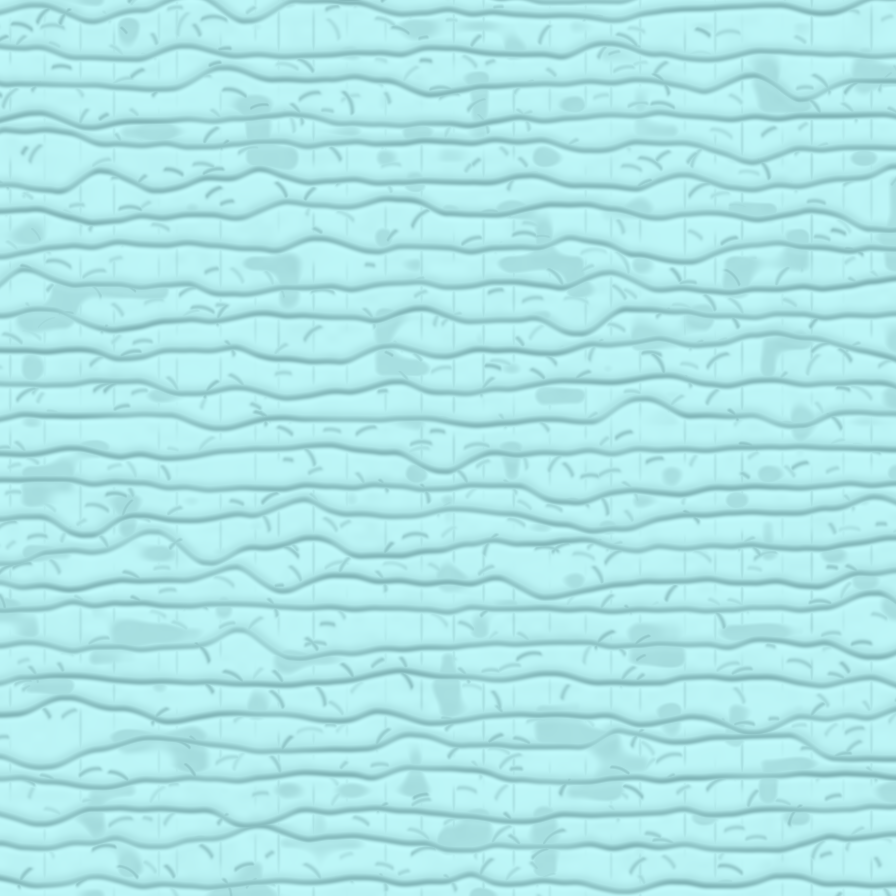
Write a three.js fragment shader that draws this texture.

```glsl
// Pale aqua crepe paper with wavy horizontal creases, faint vertical ribs and small flecks
varying vec2 vUv;

float hash(vec2 p) {
  return fract(sin(dot(p, vec2(127.1, 311.7))) * 43758.5453);
}

float noise(vec2 p) {
  vec2 i = floor(p), f = fract(p);
  f = f * f * (3.0 - 2.0 * f);
  return mix(mix(hash(i), hash(i + vec2(1.0, 0.0)), f.x),
             mix(hash(i + vec2(0.0, 1.0)), hash(i + 1.0), f.x), f.y);
}

// Cubed random heights: mostly flat runs with an occasional strong bump
float bumps(float x, float seed) {
  float i = floor(x), f = fract(x);
  float a = 2.0 * hash(vec2(i, seed)) - 1.0;
  float b = 2.0 * hash(vec2(i + 1.0, seed)) - 1.0;
  return mix(a * a * a, b * b * b, smoothstep(0.05, 0.95, f));
}

// Height of one crease, in rows
float creaseHeight(float x, float row) {
  float shift = hash(vec2(row, 7.3));
  return row + 0.5 + 0.3 * (shift - 0.5)
    + 0.48 * bumps(x * 17.0 + shift * 9.0, row + 31.0)
    + 0.35 * (noise(vec2(x * 6.0, row * 3.7)) - 0.5)
    + 0.16 * (noise(vec2(x * 38.0, row * 5.1)) - 0.5);
}

float creases(vec2 uv) {
  const float ROWS = 27.0;
  float shade = 0.0;
  float base = floor(uv.y * ROWS);
  for (int j = -1; j <= 1; j++) {
    float row = base + float(j);
    float h = creaseHeight(uv.x, row) / ROWS;
    float slope = (creaseHeight(uv.x + 0.002, row) / ROWS - h) / 0.002;
    float d = (uv.y - h) / sqrt(1.0 + slope * slope);
    float t = d / (d > 0.0 ? 0.0050 : 0.0031);
    float strength = mix(0.68, 1.0, noise(vec2(uv.x * 13.0, row * 2.3 + 50.0)));
    strength *= 1.0 - 0.3 * smoothstep(0.1, 0.8, abs(slope));
    shade = max(shade, strength * exp(-t * t));
    // Broad soft shadow above the fold
    float s = (d - 0.004) / 0.0065;
    shade = max(shade, 0.24 * exp(-s * s));
  }
  return shade;
}

// Short slanted wrinkles scattered between the creases
float flecks(vec2 uv) {
  vec2 grid = vec2(34.0, 46.0);
  vec2 base = floor(uv * grid);
  float shade = 0.0;
  for (int y = -1; y <= 1; y++) {
    for (int x = -1; x <= 1; x++) {
      vec2 cell = base + vec2(float(x), float(y));
      vec2 seed = cell + 80.0;
      vec2 center = (cell + vec2(hash(seed), hash(seed + 17.0))) / grid;
      float angle = 2.4 * (hash(seed + 41.0) - 0.5);
      vec2 axis = vec2(cos(angle), sin(angle));
      vec2 p = uv - center;
      float along = dot(p, axis);
      float across = dot(p, vec2(-axis.y, axis.x)) + 18.0 * along * along;
      float halfLength = mix(0.003, 0.013, hash(seed + 63.0));
      float d = length(vec2(max(abs(along) - halfLength, 0.0), across));
      float present = step(0.55, hash(seed + 95.0));
      float strength = mix(0.25, 0.7, hash(seed + 23.0));
      shade = max(shade, present * strength * exp(-d * d / 0.0000085));
    }
  }
  return shade;
}

// Thin broken vertical ribs
float ribs(vec2 uv) {
  float column = floor(uv.x * 27.0);
  float x = (column + 0.2 + 0.6 * hash(vec2(column, 3.7))) / 27.0;
  float d = (uv.x - x) / 0.0018;
  float broken = smoothstep(0.25, 0.65, noise(vec2(column * 4.3, uv.y * 36.0)));
  return 0.32 * broken * exp(-d * d) * mix(0.4, 1.0, hash(vec2(column, 9.1)));
}

void main() {
  vec2 uv = vUv;

  // Flat shaded dents and fine mottling
  float dents = 0.34 * smoothstep(0.70, 0.86, noise(uv * vec2(28.0, 34.0) + 12.0));
  float mottle = 0.10 * noise(uv * vec2(70.0, 90.0)) * noise(uv * 24.0 + 5.0);

  float fold = creases(uv);
  float shade = max(max(fold, flecks(uv)), max(dents, ribs(uv)));
  shade = clamp(shade + mottle * (1.0 - fold), 0.0, 1.0);

  // Lit edge just below each fold
  float lit = max(creases(uv + vec2(0.0, 0.006)) - fold, 0.0);

  vec3 paper = vec3(0.74, 0.965, 0.97);
  vec3 shadow = vec3(0.50, 0.71, 0.72);
  vec3 color = mix(paper, shadow, shade) + 0.02 * lit;
  gl_FragColor = vec4(color, 1.0);
}
```
